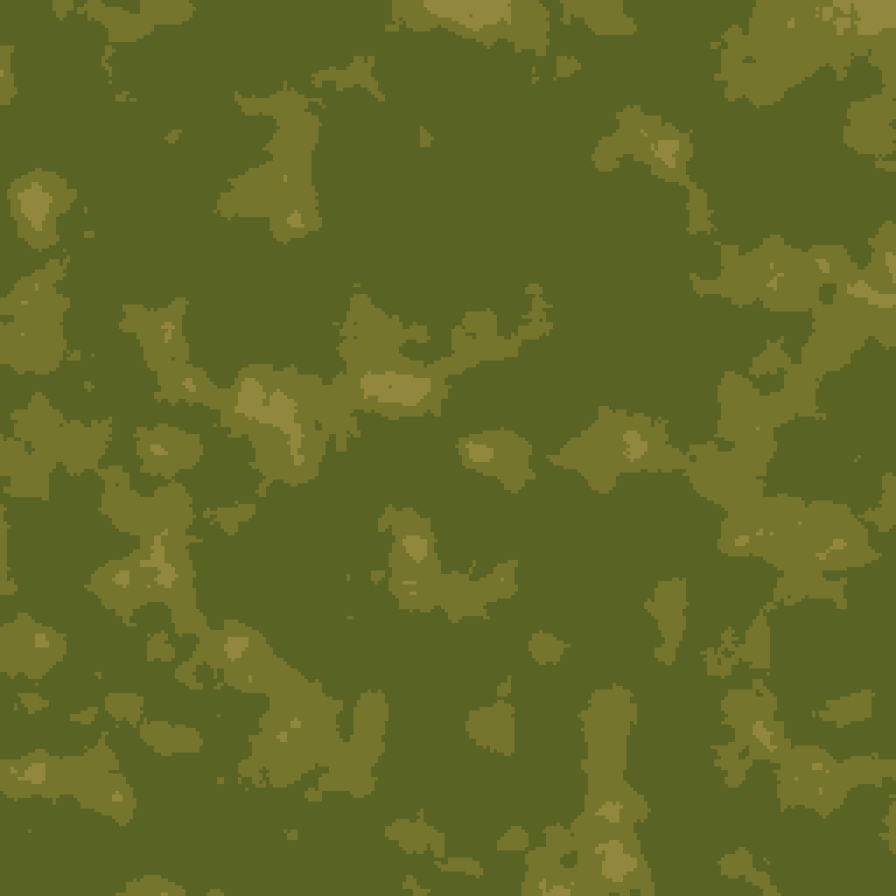
A three.js fragment shader for this texture:

```glsl
// Blocky moss camouflage: layered value noise is sampled on a fine square
// grid and cut by two thresholds into a dark olive ground, ragged mid-tone
// patches and small pale cores.

varying vec2 vUv;

const vec3 OLIVE_GROUND = vec3(0.35, 0.39, 0.14);
const vec3 MOSS_PATCH   = vec3(0.46, 0.46, 0.18);
const vec3 STRAW_CORE   = vec3(0.57, 0.53, 0.24);

const float GRID_CELLS   = 256.0;  // blocks across the canvas
const float BLOCK_BLEND  = 0.2;    // soft border, as a share of a block
const float PATCH_SCALE  = 14.0;   // coarsest noise cells across the canvas
const float PATCH_LEVEL  = 0.588;
const float CORE_LEVEL   = 0.748;
const int   OCTAVES      = 5;

float hash(vec2 p) {
  return fract(sin(dot(p, vec2(127.1, 311.7))) * 43758.5453);
}

float valueNoise(vec2 p) {
  vec2 cell = floor(p);
  vec2 f = fract(p);
  vec2 w = f * f * (3.0 - 2.0 * f);
  float bottom = mix(hash(cell), hash(cell + vec2(1.0, 0.0)), w.x);
  float top = mix(hash(cell + vec2(0.0, 1.0)), hash(cell + vec2(1.0, 1.0)), w.x);
  return mix(bottom, top, w.y);
}

// Octaves of halving size and strength, normalised to 0..1
float fractalNoise(vec2 p) {
  float sum = 0.0;
  float total = 0.0;
  float amplitude = 0.5;
  for (int i = 0; i < OCTAVES; i++) {
    sum += amplitude * valueNoise(p);
    total += amplitude;
    amplitude *= 0.5;
    p = p * 2.0 + vec2(17.3, 9.7);
  }
  return sum / total;
}

// Flat colour of one grid block
vec3 blockColor(vec2 block, float cells, float scale) {
  float height = fractalNoise((block + 0.5) / cells * scale + vec2(3.4, 8.2));
  vec3 color = mix(OLIVE_GROUND, MOSS_PATCH, step(PATCH_LEVEL, height));
  return mix(color, STRAW_CORE, step(CORE_LEVEL, height));
}

// Blend the four nearest blocks across a narrow border
vec3 blockGrid(vec2 uv, float cells, float scale, float border) {
  vec2 p = uv * cells - 0.5;
  vec2 block = floor(p);
  vec2 w = smoothstep(0.5 - border, 0.5 + border, fract(p));
  vec3 bottom = mix(blockColor(block, cells, scale),
                    blockColor(block + vec2(1.0, 0.0), cells, scale), w.x);
  vec3 top = mix(blockColor(block + vec2(0.0, 1.0), cells, scale),
                 blockColor(block + vec2(1.0, 1.0), cells, scale), w.x);
  return mix(bottom, top, w.y);
}

void main() {
  vec3 color = blockGrid(vUv, GRID_CELLS, PATCH_SCALE, BLOCK_BLEND);
  gl_FragColor = vec4(color, 1.0);
}
```
